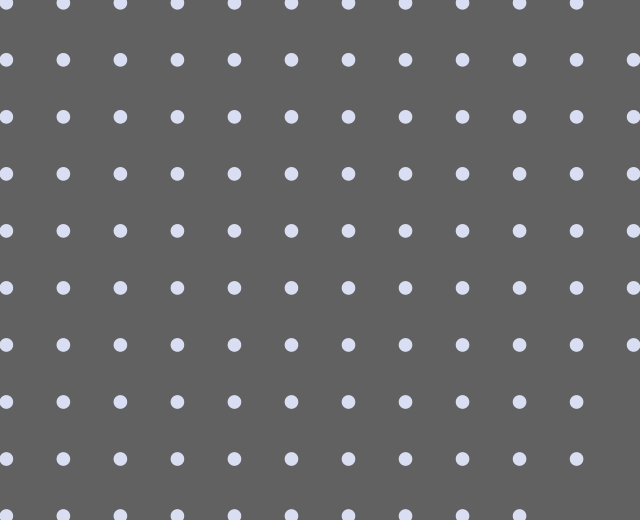
Write a WebGL 2 fragment shader that draws this pattern.

```glsl
#version 300 es
precision highp float;
// Square grid of small pale round dots on flat grey, 12 across and 10 down.
// Each point is folded to its nearest grid node and shaded by a circle
// distance; a per-row limit leaves gaps along the right-hand edge.

#define SPACING 0.10966              // grid step, in canvas heights
#define FIRST_DOT vec2(0.0122, 0.0054) // centre of the top left dot, from the top left
#define DOT_RADIUS 0.0131
#define EDGE_SOFTNESS 0.0024
#define LAST_COLUMN 11.0
#define GROUND_COLOR vec3(0.38)
#define DOT_COLOR vec3(0.855, 0.872, 0.953)

uniform vec2 u_resolution;
out vec4 fragColor;

// Index of the last dot in a row: the top and the lower rows are shorter.
float lastColumn(float row) {
    float topGap = 1.0 - step(0.5, row);
    float lowerGap = step(6.5, row) + step(8.5, row);
    return LAST_COLUMN - topGap - lowerGap;
}

// Signed distance to the dot at the nearest grid node.
float dotDistance(vec2 p, vec2 node) {
    return length(p - FIRST_DOT - node * SPACING) - DOT_RADIUS;
}

void main() {
    // Canvas heights, measured rightward and down from the top left corner
    vec2 p = vec2(gl_FragCoord.x, u_resolution.y - gl_FragCoord.y) / u_resolution.y;
    vec2 node = floor((p - FIRST_DOT) / SPACING + 0.5);

    // Smooth dot edge, never thinner than one pixel
    float halfEdge = 0.5 * max(EDGE_SOFTNESS, 1.0 / u_resolution.y);
    float coverage = 1.0 - smoothstep(-halfEdge, halfEdge, dotDistance(p, node));

    // Drop the nodes past the end of the row
    coverage *= step(node.x, lastColumn(node.y) + 0.5);

    fragColor = vec4(mix(GROUND_COLOR, DOT_COLOR, coverage), 1.0);
}
```
